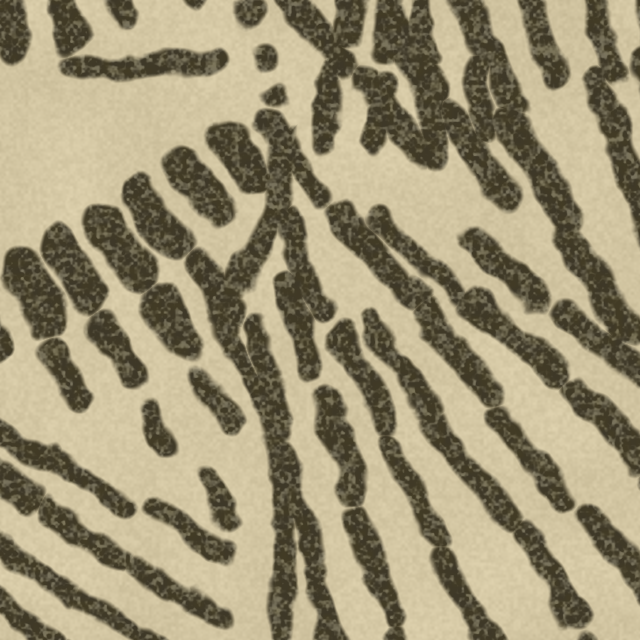
This pattern is drawn by a Shadertoy shader. Its source:

```glsl
// Engraved dark rods on cream paper, fanning out on both sides of a wavy spine.
// Each fan is a polar lattice of jittered capsules; noise roughens the outlines
// and mottles both ink and paper.

struct Fan {
    vec2 pivot;   // centre the rods radiate from
    vec2 start;   // first angle and first radius
    vec2 pitch;   // step in angle and in radius
    vec2 count;   // columns and rows
    vec2 size;    // half length and half width of a rod
    float taper;  // loss of width per row
    float jitter; // radial shift of whole columns
    float sparse; // inside this radius every second column is left out
    vec3 border;  // half plane that holds the rod centres
    float side;   // -1 left of the spine, 1 right of it
};

vec2 hash2(vec2 p) {
    vec3 q = fract(p.xyx * vec3(0.1031, 0.1030, 0.0973));
    q += dot(q, q.yzx + 33.33);
    return fract((q.xx + q.yz) * q.zy);
}

float noise(vec2 p) {
    vec2 cell = floor(p), f = fract(p);
    f = f * f * (3.0 - 2.0 * f);
    float low = mix(hash2(cell).x, hash2(cell + vec2(1, 0)).x, f.x);
    float high = mix(hash2(cell + vec2(0, 1)).x, hash2(cell + vec2(1, 1)).x, f.x);
    return mix(low, high, f.y);
}

float capsule(vec2 p, vec2 a, vec2 b, float radius) {
    vec2 pa = p - a, ba = b - a;
    return length(pa - ba * clamp(dot(pa, ba) / dot(ba, ba), 0.0, 1.0)) - radius;
}

float spineX(float y) {
    float t = (y - 0.5) / 0.12;
    return 0.44 - 0.09 * exp(-t * t);
}

float spine(vec2 p, float halfWidth) {
    float slope = (spineX(p.y + 0.01) - spineX(p.y - 0.01)) / 0.02;
    float d = abs(p.x - spineX(p.y)) / sqrt(1.0 + slope * slope) - halfWidth;
    return max(d, p.y - 0.8);
}

// Distance to the nearest rod of a fan, searching adjacent lattice cells.
float rods(vec2 p, Fan f) {
    vec2 q = p - f.pivot;
    float column = floor((atan(q.y, q.x) - f.start.x) / f.pitch.x + 0.5);
    float d = 1.0;
    for (int i = -1; i <= 1; i++) {
        float c = column + float(i);
        if (c < 0.0 || c >= f.count.x) continue;
        float shift = (hash2(vec2(c + 5.0, 40.0 + 9.0 * f.pivot.x)).x - 0.5) * f.jitter;
        float row = floor((length(q) - f.start.y) / f.pitch.y - shift + 0.5);
        for (int j = -1; j <= 1; j++) {
            float r = row + float(j);
            float radius = f.start.y + f.pitch.y * (r + shift);
            if (r < 0.0 || r >= f.count.y) continue;
            if (radius < f.sparse && mod(c, 2.0) > 0.5) continue;
            vec2 h = hash2(vec2(c, r) + 20.0 + 7.0 * f.pivot);
            float angle = f.start.x + f.pitch.x * (c + 0.25 * (h.x - 0.5));
            vec2 center = f.pivot + radius * vec2(cos(angle), sin(angle));
            if (dot(f.border.xy, center) < f.border.z) continue;
            if (f.side * (center.x - spineX(center.y)) < 0.02) continue;
            float tilt = angle + 0.2 * (h.y - 0.5);
            vec2 arm = vec2(cos(tilt), sin(tilt)) * f.size.x * (0.8 + 0.35 * h.y);
            float halfWidth = f.size.y * (1.0 - f.taper * r) * (0.85 + 0.3 * h.x);
            d = min(d, capsule(p, center - arm, center + arm, halfWidth));
        }
    }
    return d;
}

float drawing(vec2 p) {
    vec3 open = vec3(0.0, 0.0, -1.0);
    Fan plump = Fan(vec2(-0.89, 2.30), vec2(-1.16, 2.0), vec2(0.0395, 0.14), vec2(9, 4),
                    vec2(0.043, 0.029), 0.17, 0.1, 0.0, vec3(0.62, 1.0, 0.42), -1.0);
    Fan lowerLeft = Fan(vec2(-1.155, 0.965), vec2(-0.717, 1.35), vec2(0.053, 0.17), vec2(6, 3),
                    vec2(0.075, 0.022), 0.15, 0.6, 0.0, vec3(-0.62, -1.0, -0.40), -1.0);
    Fan lowerRight = Fan(vec2(0.3, 0.95), vec2(-1.345, 0.22), vec2(0.115, 0.2), vec2(7, 6),
                    vec2(0.084, 0.0195), 0.0, 0.9, 0.42, vec3(-0.66, -1.0, -1.11), 1.0);
    Fan upperRight = Fan(vec2(1.12, 0.2), vec2(1.6, 0.42), vec2(0.11, 0.19), vec2(8, 5),
                    vec2(0.082, 0.021), 0.0, 0.9, 0.62, vec3(0.66, 1.0, 1.17), 1.0);
    Fan tangle = Fan(vec2(0.62, 1.6), vec2(-1.7, 0.62), vec2(0.1, 0.15), vec2(4, 2),
                    vec2(0.055, 0.02), 0.0, 0.5, 0.0, open, 1.0);
    Fan topEdge = Fan(vec2(-0.3, 3.0), vec2(-1.426, 2.03), vec2(0.05, 0.15), vec2(5, 1),
                    vec2(0.05, 0.022), 0.0, 0.3, 0.0, open, -1.0);
    float d = min(rods(p, plump), rods(p, lowerLeft));
    d = min(d, min(rods(p, lowerRight), rods(p, upperRight)));
    d = min(d, min(rods(p, tangle), rods(p, topEdge)));
    d = min(d, spine(p, 0.018));
    // Lone bar and the beads above the spine
    d = min(d, capsule(p, vec2(0.11, 0.893), vec2(0.34, 0.905), 0.017));
    for (float k = 0.0; k < 3.0; k++)
        d = min(d, length(p - vec2(0.395 + 0.018 * k, 0.98 - 0.065 * k)) - 0.02);
    return d;
}

void mainImage(out vec4 fragColor, in vec2 fragCoord) {
    vec2 p = fragCoord / iResolution.y;
    // Hand-drawn wobble and ragged outline
    vec2 wobble = vec2(noise(p * 22.0), noise(p * 22.0 + 50.0)) - 0.5;
    float d = drawing(p + 0.016 * wobble) + 0.008 * (noise(p * 55.0 + 9.0) - 0.5);
    float ink = 1.0 - smoothstep(-0.005, 0.005, d);
    // Mottled ink and faintly grained paper
    float grain = 0.65 * noise(p * 170.0) + 0.35 * noise(p * 260.0 + 31.0);
    vec3 inkColor = mix(vec3(0.25, 0.225, 0.15), vec3(0.48, 0.455, 0.36), smoothstep(0.35, 0.9, grain));
    inkColor += vec3(0.02, 0.015, -0.015) * (noise(p * 90.0) - 0.5);
    vec3 paperColor = vec3(0.83, 0.78, 0.64);
    paperColor += 0.07 * (grain - 0.5) + 0.04 * (noise(p * 9.0) - 0.5);
    fragColor = vec4(mix(paperColor, inkColor, ink), 1.0);
}
```
